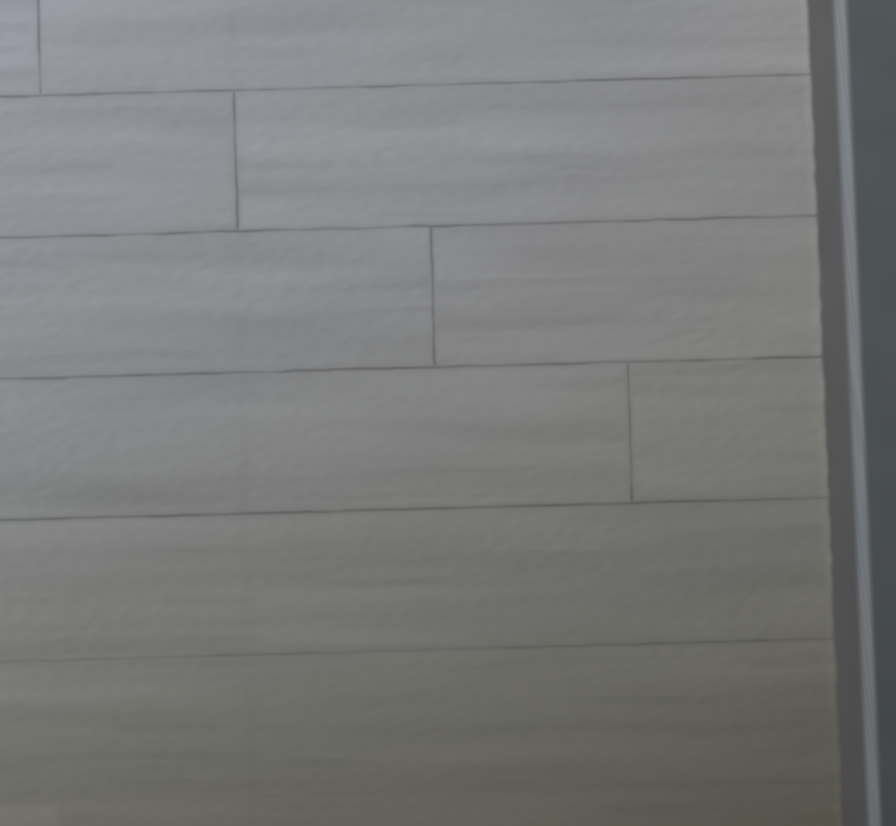
Write a WebGL 2 fragment shader that draws this texture.

```glsl
#version 300 es
precision highp float;
uniform vec2 u_resolution;
out vec4 fragColor;

#define ROW_HEIGHT 0.171
#define ROW_START 0.117
#define TILT 0.0275
#define JOINT_START 0.280
#define JOINT_STEP 0.234
#define PLANK_LENGTH 1.404
#define SEAM_WIDTH 0.0019
#define SEAM_DEPTH 0.145
#define GRAIN_DEPTH 0.085
#define EDGE_START 0.978
#define EDGE_LEAN 0.042

const vec3 TOP_LEFT = vec3(0.592, 0.602, 0.634);
const vec3 TOP_RIGHT = vec3(0.550, 0.552, 0.554);
const vec3 BOTTOM_LEFT = vec3(0.432, 0.430, 0.402);
const vec3 BOTTOM_RIGHT = vec3(0.330, 0.324, 0.292);
const vec3 TRIM = vec3(0.362, 0.360, 0.365);
const vec3 STRIP = vec3(0.500, 0.515, 0.530);
const vec3 PANEL = vec3(0.318, 0.338, 0.350);

float hash(vec2 p) {
    vec3 q = fract(p.xyx * vec3(0.1031, 0.1030, 0.0973));
    q += dot(q, q.yzx + 33.33);
    return fract((q.x + q.y) * q.z);
}

float noise(vec2 p) {
    vec2 i = floor(p), f = fract(p);
    f = f * f * (3.0 - 2.0 * f);
    return mix(mix(hash(i), hash(i + vec2(1, 0)), f.x),
               mix(hash(i + vec2(0, 1)), hash(i + vec2(1, 1)), f.x), f.y);
}

float fbm(vec2 p) {
    float sum = 0.0, amp = 0.5;
    for (int i = 0; i < 3; i++) {
        sum += amp * noise(p);
        p = p * 2.03 + 17.3;
        amp *= 0.5;
    }
    return sum;
}

// Soft bell profile around zero distance
float bell(float d, float width) {
    return exp(-d * d / (width * width));
}

// Long wavy streaks, sparse dark strands and a fine embossed surface
float woodGrain(vec2 p, vec2 seed) {
    vec2 q = p + vec2(0.0, 0.022 * fbm(p * vec2(5.0, 9.0) + seed));
    float streaks = fbm(q * vec2(2.8, 34.0) + seed) - 0.44;
    float strands = smoothstep(0.6, 0.95, noise(q * vec2(5.0, 62.0) + seed.yx));
    vec2 e = vec2(p.x - 0.6 * p.y, p.y + 0.3 * p.x) * vec2(65.0, 130.0);
    float emboss = noise(e) - noise(e + vec2(0.35, 0.6));
    float rough = 0.15 + 0.25 * noise(p * vec2(6.0, 9.0) + 31.0);
    return 1.5 * streaks - 0.35 * (strands - 0.15) + rough * emboss;
}

void main() {
    float pixel = 1.0 / u_resolution.y;
    vec2 p = gl_FragCoord.xy * pixel;
    float depth = 1.0 - p.y;
    float fall = pow(depth, 1.4);

    // Tilted plank coordinates
    float wobble = 0.0025 * (fbm(p * 30.0) - 0.44);
    float across = p.x - TILT * depth;
    float down = (depth + TILT * p.x - ROW_START + wobble) / ROW_HEIGHT;
    float row = floor(down);
    float along = across - JOINT_START - JOINT_STEP * row + wobble;
    float plank = floor(along / PLANK_LENGTH);
    vec2 seed = 40.0 * vec2(hash(vec2(row + 9.0, plank + 5.0)), hash(vec2(plank + 3.0, row + 21.0)));

    // Floor light and grain, blended across seams without a step in tone
    float side = clamp(p.x / EDGE_START, 0.0, 1.0);
    vec3 color = mix(mix(TOP_LEFT, TOP_RIGHT, side), mix(BOTTOM_LEFT, BOTTOM_RIGHT, side), fall);
    float rowGap = (down - floor(down + 0.5)) * ROW_HEIGHT;
    float jointGap = along - floor(along / PLANK_LENGTH + 0.5) * PLANK_LENGTH;
    float inside = smoothstep(0.0, 0.008, min(abs(rowGap), abs(jointGap)));
    float grain = woodGrain(vec2(across, depth + TILT * p.x), seed);
    color *= 1.0 + GRAIN_DEPTH * grain * mix(0.3, 1.0, inside);
    color *= 1.0 - 0.012 * bell(across - JOINT_START, 0.008);

    // Thin seams, uneven with wear and fading toward the dim end
    float width = max(SEAM_WIDTH, 0.7 * pixel);
    float patches = fbm(p * vec2(19.0, 23.0) + 4.0) / 0.875;
    float wear = mix(0.5, 1.15, smoothstep(0.2, 0.8, patches));
    wear *= 1.0 - 0.85 * smoothstep(0.65, 0.98, depth);
    float jointFade = 1.0 - smoothstep(0.88, 0.96, p.x);
    float seam = max(bell(rowGap, width), jointFade * bell(jointGap, width));
    float shade = max(bell(rowGap, 0.006), jointFade * bell(jointGap, 0.005));
    color *= 1.0 - wear * (SEAM_DEPTH * seam + 0.035 * shade);

    // Leaning border: trim, bright strip, dark panel
    float ripple = 0.002 * (noise(vec2(3.0, p.y * 65.0)) - 0.5);
    float lean = p.x - EDGE_START - EDGE_LEAN * depth;
    float edge = lean + ripple;
    float dim = 1.0 - 0.2 * fall;
    float soft = max(0.0035, pixel);
    color *= 1.0 + 0.025 * bell(edge + 0.006, 0.004);
    vec3 trim = TRIM * dim * (0.98 + 0.04 * noise(p * vec2(60.0, 20.0)));
    color = mix(color, trim, smoothstep(-soft, soft, edge));
    float twist = noise(vec2(lean * 90.0, p.y * 40.0 + lean * 400.0));
    vec3 strip = STRIP * dim * (0.96 + 0.07 * twist);
    strip *= 1.0 - 0.14 * smoothstep(0.002, 0.011, abs(lean - 0.039));
    color = mix(color, strip, smoothstep(0.026, 0.034, lean));
    vec3 panel = PANEL * dim * (0.98 + 0.04 * noise(p * 25.0));
    color = mix(color, panel, smoothstep(0.043, 0.052, lean));

    fragColor = vec4(color, 1.0);
}
```
